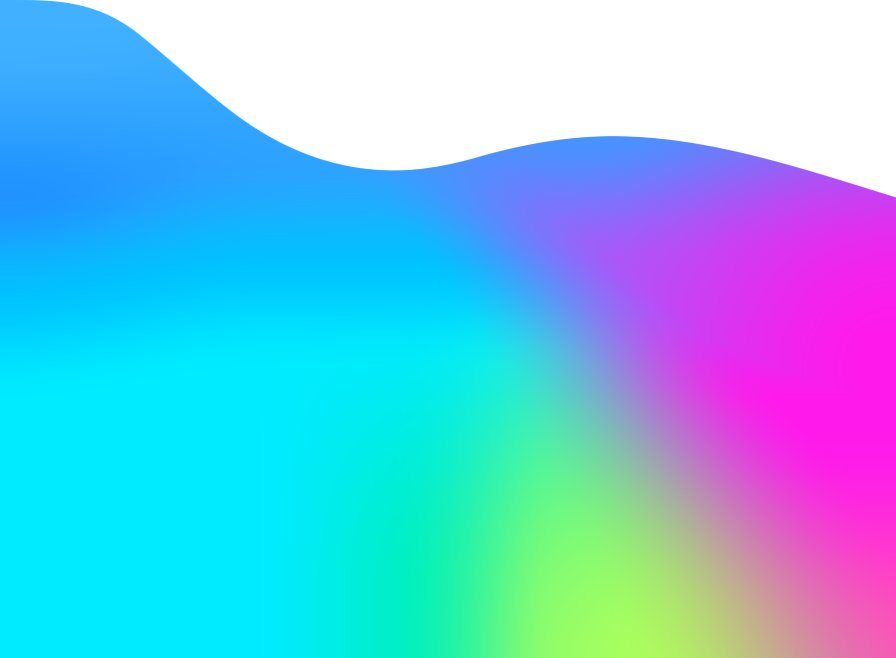
Write a WebGL 2 fragment shader that draws this background.

```glsl
#version 300 es
precision highp float;
// Draws a smooth blue, cyan, lime and magenta gradient under a white wavy top edge.
uniform vec2 u_resolution;
out vec4 fragColor;

// Cubic curve between two knots, each given as (x, height, slope)
float curve(float x, vec3 a, vec3 b) {
  float span = b.x - a.x;
  float t = clamp((x - a.x) / span, 0.0, 1.0);
  float s = 1.0 - t;
  return mix(a.y, b.y, t * t * (3.0 - 2.0 * t)) + span * t * s * (a.z * s - b.z * t);
}

// Depth of the wave below the top of the canvas
float waveEdge(float x) {
  vec3 crest = vec3(0.02, 0.0, 0.0);
  vec3 shoulder = vec3(0.156, 0.053, 1.1);
  vec3 slope = vec3(0.26, 0.171, 1.03);
  vec3 trough = vec3(0.44, 0.259, 0.0);
  vec3 rise = vec3(0.534, 0.2385, -0.39);
  vec3 hill = vec3(0.684, 0.207, 0.0);
  vec3 end = vec3(1.0, 0.30, 0.42);
  if (x < shoulder.x) return curve(x, crest, shoulder);
  if (x < slope.x) return curve(x, shoulder, slope);
  if (x < trough.x) return curve(x, slope, trough);
  if (x < rise.x) return curve(x, trough, rise);
  if (x < hill.x) return curve(x, rise, hill);
  return curve(x, hill, end);
}

// Blue falling to cyan, then mint and a lime glow at the bottom
vec3 coolSide(vec2 p, vec2 aspect) {
  float y = p.y - 0.05 * (1.0 - smoothstep(0.0, 0.3, p.x));
  vec3 color = mix(vec3(0.25, 0.69, 1.0), vec3(0.18, 0.64, 1.0), smoothstep(0.0, 0.25, y));
  vec2 shade = (p - vec2(0.0, 0.32)) / vec2(0.2, 0.13);
  color = mix(color, vec3(0.11, 0.55, 1.0), 0.75 * exp(-dot(shade, shade)));
  color = mix(color, vec3(0.0, 0.76, 1.0), smoothstep(0.24, 0.42, y));
  color = mix(color, vec3(0.0, 0.92, 1.0), smoothstep(0.38, 0.56, y));
  float mint = smoothstep(0.28, 0.5, p.x) * smoothstep(0.45, 0.9, p.y);
  color = mix(color, vec3(0.0, 0.94, 0.73), mint);
  float glow = smoothstep(0.52, 0.0, length((p - vec2(0.74, 1.02)) * aspect));
  return mix(color, vec3(0.67, 1.0, 0.36), glow * smoothstep(0.43, 0.62, p.x));
}

// Blue falling to violet, with magenta at the right and pink below it
vec3 warmSide(vec2 p, vec2 aspect) {
  vec3 color = mix(vec3(0.27, 0.58, 1.0), vec3(0.63, 0.37, 0.98), smoothstep(0.19, 0.41, p.y));
  float glow = smoothstep(0.42, 0.02, length((p - vec2(1.0, 0.56)) * aspect));
  glow = max(glow, smoothstep(0.4, 0.62, p.y));
  color = mix(color, vec3(1.0, 0.1, 0.92), glow);
  return mix(color, vec3(1.0, 0.32, 0.72), smoothstep(0.65, 1.0, p.y));
}

void main() {
  vec2 p = gl_FragCoord.xy / u_resolution;
  p.y = 1.0 - p.y;
  vec2 aspect = vec2(1.0, u_resolution.y / u_resolution.x);

  // Curved diagonal where the two sides melt together
  float v = p.y - 0.28;
  float seam = p.x - (0.5 + 0.76 * v - 0.34 * v * v);
  float blur = mix(0.11, 0.18, smoothstep(0.3, 0.75, p.y));
  float warmth = smoothstep(-blur, blur, seam);
  vec3 color = mix(coolSide(p, aspect), warmSide(p, aspect), warmth);

  // White above the wave, with a smooth edge
  float depth = p.y - waveEdge(p.x);
  float soft = fwidth(depth) * 0.6;
  color = mix(vec3(1.0), color, smoothstep(-soft, soft, depth));
  fragColor = vec4(color, 1.0);
}
```
